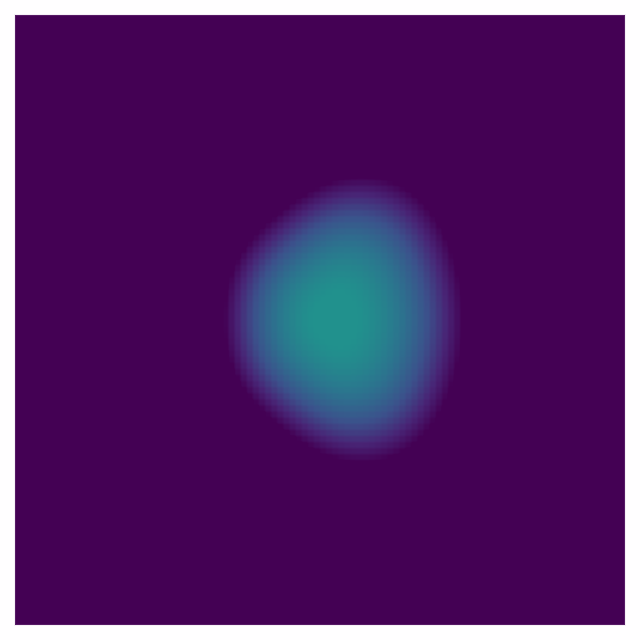
Give the GLSL for this background, as a WebGL 1 fragment shader.

```glsl
precision highp float;
// A soft teal blob on a violet, finely gridded square with a white margin.

uniform vec2 u_resolution;

// Violet to teal ramp over level 0 to 0.5.
vec3 heatColor(float level) {
  float x = clamp(level, 0.0, 0.52) * 8.0;
  vec3 color = mix(vec3(0.267, 0.003, 0.329), vec3(0.282, 0.146, 0.462), min(x, 1.0));
  color = mix(color, vec3(0.231, 0.319, 0.546), clamp(x - 1.0, 0.0, 1.0));
  color = mix(color, vec3(0.173, 0.449, 0.558), clamp(x - 2.0, 0.0, 1.0));
  return mix(color, vec3(0.128, 0.567, 0.551), clamp(x - 3.0, 0.0, 1.0));
}

// Pulls a position toward its cell centre, with soft cell borders.
vec2 softCells(vec2 p, float count) {
  vec2 q = p * count - 0.5;
  return (floor(q) + 0.5 + smoothstep(0.2, 0.8, fract(q))) / count;
}

// Outline distance from the peak: a rounded, lopsided triangle.
float blobRadius(float angle) {
  return 0.2108 + 0.0249 * cos(angle) - 0.0153 * cos(2.0 * angle)
       - 0.0113 * cos(3.0 * angle) + 0.0029 * cos(5.0 * angle);
}

void main() {
  float side = min(u_resolution.x, u_resolution.y);
  vec2 centered = (gl_FragCoord.xy - 0.5 * u_resolution) / side;

  // Parabolic falloff from the peak to the outline.
  vec2 fromPeak = softCells(centered / 0.953 + 0.5, 100.0) - vec2(0.522, 0.501);
  float reach = length(fromPeak) / blobRadius(atan(fromPeak.y, fromPeak.x));
  vec3 panel = heatColor(0.52 * (1.0 - reach * reach));

  // White margin around the square panel.
  float edge = max(abs(centered.x), abs(centered.y)) - 0.4765;
  float margin = smoothstep(-0.75, 0.75, edge * side);
  gl_FragColor = vec4(mix(panel, vec3(1.0, 0.995, 1.0), margin), 1.0);
}
```
